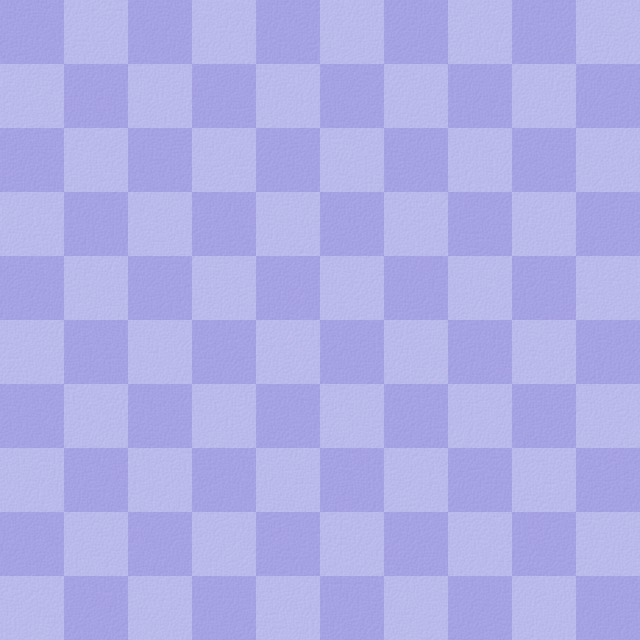
Give the GLSL for this pattern, as a WebGL 1 fragment shader.

```glsl
precision highp float;

uniform vec2 u_resolution;

const float PI = 3.14159265;
const float SQUARES = 10.0;
const float GRAIN_CELLS = 230.0;
const vec3 LIGHT_LILAC = vec3(0.730, 0.727, 0.922);
const vec3 DEEP_LILAC = vec3(0.648, 0.635, 0.890);

vec2 hash2(vec2 cell) {
    vec2 mixed = vec2(dot(cell, vec2(12.7, 31.1)), dot(cell, vec2(26.9, 18.3)));
    return fract(sin(mixed) * 4375.85);
}

// Distance to the nearest scattered point; wraps after `cells` units.
float cellular(vec2 p, float cells) {
    vec2 base = floor(p);
    vec2 local = p - base;
    float nearest = 2.0;
    for (int y = -1; y <= 1; y++) {
        for (int x = -1; x <= 1; x++) {
            vec2 neighbour = vec2(float(x), float(y));
            vec2 point = neighbour + hash2(mod(base + neighbour, cells));
            nearest = min(nearest, length(point - local));
        }
    }
    return nearest;
}

// Raised paper grain, lit along the diagonal.
float embossedGrain(vec2 uv, float cells) {
    vec2 p = uv * cells;
    vec2 lightOffset = vec2(-0.25, 0.25);
    return cellular(p + lightOffset, cells) - cellular(p - lightOffset, cells);
}

// Faint uneven tone from whole-number waves.
float mottle(vec2 uv) {
    vec2 a = uv * 2.0 * PI;
    return sin(23.0 * a.x + 17.0 * a.y + 2.0 * sin(11.0 * a.y))
         * sin(19.0 * a.y - 29.0 * a.x + 2.0 * sin(13.0 * a.x));
}

// Coverage of the light squares, smoothed over one pixel.
float checker(vec2 uv, float squares, vec2 resolution) {
    vec2 edgeDistance = sin(uv * squares * PI) / (squares * PI);
    vec2 side = clamp(edgeDistance * resolution * 2.0, -1.0, 1.0);
    return 0.5 + 0.5 * side.x * side.y;
}

void main() {
    vec2 uv = gl_FragCoord.xy / u_resolution;
    vec3 color = mix(DEEP_LILAC, LIGHT_LILAC, checker(uv, SQUARES, u_resolution));

    float shade = 0.032 * embossedGrain(uv, GRAIN_CELLS) + 0.003 * mottle(uv);
    color += shade * vec3(1.0, 1.0, 0.7);

    gl_FragColor = vec4(color, 1.0);
}
```
